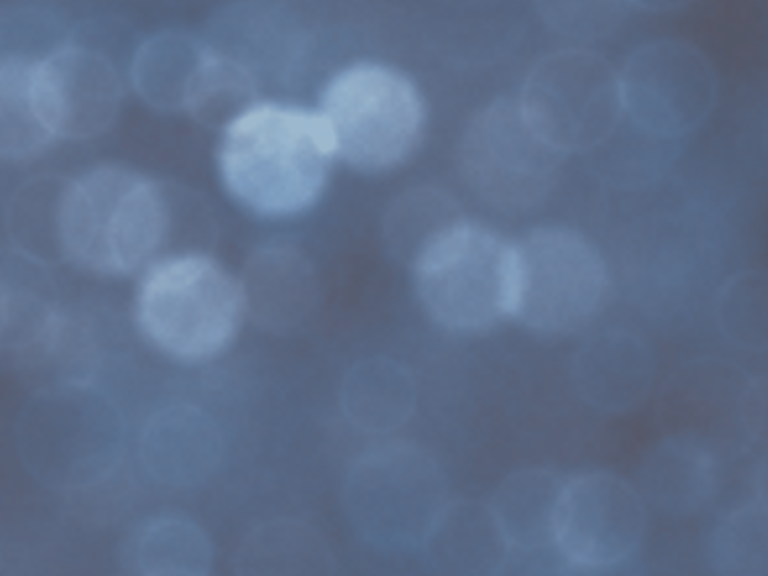
Give the GLSL for this background, as a WebGL 2 fragment shader.

```glsl
#version 300 es
precision highp float;

uniform vec2 u_resolution;
out vec4 fragColor;

float hash(vec2 p) {
    vec3 q = fract(vec3(p.xyx) * 0.1031);
    q += dot(q, q.yzx + 33.33);
    return fract((q.x + q.y) * q.z);
}

float noise(vec2 p) {
    vec2 cell = floor(p);
    vec2 f = fract(p);
    f = f * f * f * (f * (f * 6.0 - 15.0) + 10.0);
    float low = mix(hash(cell), hash(cell + vec2(1, 0)), f.x);
    float high = mix(hash(cell + vec2(0, 1)), hash(cell + vec2(1, 1)), f.x);
    return mix(low, high, f.y);
}

// Blurred disc, a little brighter towards its upper left
float softDisc(vec2 offset, float radius, float blur) {
    float mask = 1.0 - smoothstep(radius - blur, radius + blur, length(offset));
    return mask * (1.0 + 0.15 * dot(offset, vec2(-0.6, 0.8)) / radius);
}

float softRing(vec2 offset, float radius) {
    float d = (length(offset) - radius) / 0.008;
    return exp(-d * d);
}

// Colour ramp from shadow (0) to highlight (5)
vec3 lightColor(float level) {
    vec3 color = mix(vec3(0.33, 0.36, 0.44), vec3(0.34, 0.40, 0.51), clamp(level, -0.4, 1.0));
    color = mix(color, vec3(0.37, 0.45, 0.57), clamp(level - 1.0, 0.0, 1.0));
    color = mix(color, vec3(0.42, 0.51, 0.64), clamp(level - 2.0, 0.0, 1.0));
    color = mix(color, vec3(0.49, 0.60, 0.73), clamp(level - 3.0, 0.0, 1.0));
    return mix(color, vec3(0.60, 0.71, 0.80), clamp(level - 4.0, 0.0, 1.1));
}

void main() {
    vec2 p = gl_FragCoord.xy / u_resolution.y;
    float aspect = u_resolution.x / u_resolution.y;

    // Cloudy base, brighter at the upper left and dim in the upper right corner
    float level = -0.5 + 1.9 * noise(p * 3.5 + 7.0) + 0.7 * noise(p * 8.0 + 21.0);
    level += 0.6 * (p.y - 0.5) - 0.35 * (p.x - 0.5 * aspect);
    level -= 1.8 * (1.0 - smoothstep(0.0, 0.3, distance(p, vec2(aspect, 1.0))));
    float warmth = 1.1 * (noise(p * 4.0 + 40.0) - 0.5);

    // Faint overlapping discs
    for (int i = 0; i < 60; i++) {
        float id = float(i);
        vec2 center = vec2(hash(vec2(id, 3.7)), hash(vec2(id, 11.3)));
        center = center * vec2(aspect + 0.16, 1.16) - 0.08;
        float radius = mix(0.07, 0.105, hash(vec2(id, 19.1)));
        float strength = mix(0.1, 0.8, hash(vec2(id, 27.9)));
        float disc = softDisc(p - center, radius, 0.025);
        level += strength * disc;
        level += 0.28 * hash(vec2(id, 35.3)) * softRing(p - center, radius - 0.012);
        warmth += 0.7 * (hash(vec2(id, 43.7)) - 0.5) * disc;
    }

    // Bright discs along a wavy band, each with a wide glow
    for (int i = 0; i < 7; i++) {
        float id = float(i);
        vec2 center = vec2(0.03 + 0.116 * aspect * id, 0.64 + 0.18 * sin(1.7 * id - 4.7));
        center += 0.03 * (vec2(hash(vec2(id, 51.1)), hash(vec2(id, 59.3))) - 0.5);
        float strength = 1.2 + 1.7 * exp(-0.4 * (id - 3.0) * (id - 3.0));
        float radius = mix(0.09, 0.102, hash(vec2(id, 67.7)));
        float mottling = 0.88 + 0.24 * noise(p * 28.0);
        level += strength * mottling * softDisc(p - center, radius, 0.024);
        level += 0.45 * exp(-dot(p - center, p - center) / 0.025);
    }

    // Fine mottling and hue drift
    level += 0.26 * (noise(p * 45.0) - 0.5) + 0.22 * (noise(p * 110.0) - 0.5);
    warmth += 0.5 * (noise(p * 60.0 + 90.0) - 0.5);
    vec3 color = lightColor(level) + warmth * vec3(0.02, -0.004, -0.018);
    fragColor = vec4(color, 1.0);
}
```
